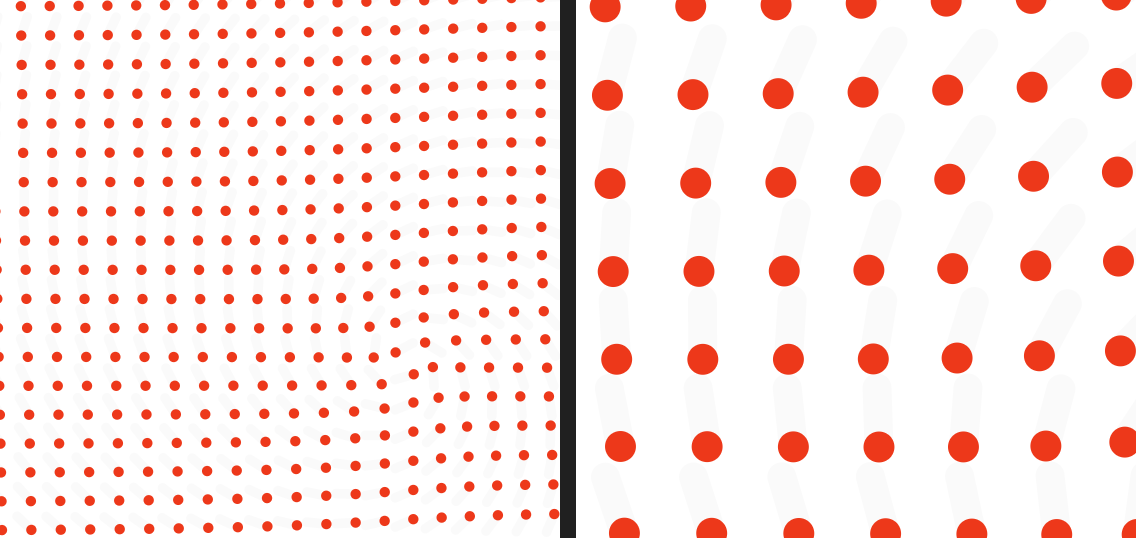
Left: the whole. Right: its middle third, enlarged.
A Shadertoy shader for this pattern:

```glsl
// A square lattice of pale round-ended needles, each with a red dot on one tip.
// Every needle turns about its lattice point by a fixed angle from the bearing to
// one swirl centre; distance functions over the 3x3 nearest cells draw them.

// Lengths are fractions of the canvas width.
#define PITCH         0.0522
#define LATTICE_POINT vec2(0.7219, 0.3398)
#define SWIRL_CENTRE  vec2(0.7246, 0.3060)
#define SWIRL_ANGLE   radians(-66.0)
#define HALF_LENGTH   0.0176
#define NEEDLE_RADIUS 0.0086
#define DOT_RADIUS    0.0092
#define PAPER_COLOUR  vec3(1.0)
#define NEEDLE_COLOUR vec3(0.98)
#define DOT_COLOUR    vec3(0.93, 0.22, 0.10)

vec2 rotate(vec2 v, float angle) {
    float c = cos(angle), s = sin(angle);
    return vec2(c * v.x - s * v.y, s * v.x + c * v.y);
}

// Vector from a needle's middle to its dotted tip
vec2 needleArm(vec2 pivot) {
    vec2 inward = normalize(SWIRL_CENTRE - pivot);
    return HALF_LENGTH * rotate(inward, SWIRL_ANGLE);
}

// Distance to a segment from -arm to +arm
float segmentDistance(vec2 p, vec2 arm) {
    float t = clamp(dot(p, arm) / dot(arm, arm), -1.0, 1.0);
    return length(p - t * arm);
}

float coverage(float signedDistance, float pixel) {
    return clamp(0.5 - signedDistance / pixel, 0.0, 1.0);
}

void mainImage(out vec4 fragColor, in vec2 fragCoord) {
    float pixel = 1.0 / iResolution.x;
    vec2 p = fragCoord * pixel;
    vec2 nearestCell = round((p - LATTICE_POINT) / PITCH);

    // Nearest needle and dot among neighbouring cells
    float needle = 1.0, tip = 1.0;
    for (int j = -1; j <= 1; j++) {
        for (int i = -1; i <= 1; i++) {
            vec2 pivot = LATTICE_POINT + PITCH * (nearestCell + vec2(i, j));
            vec2 arm = needleArm(pivot);
            needle = min(needle, segmentDistance(p - pivot, arm));
            tip = min(tip, length(p - pivot - arm));
        }
    }

    // Layers: paper, needles, dots
    vec3 colour = PAPER_COLOUR;
    colour = mix(colour, NEEDLE_COLOUR, coverage(needle - NEEDLE_RADIUS, pixel));
    colour = mix(colour, DOT_COLOUR, coverage(tip - DOT_RADIUS, pixel));
    fragColor = vec4(colour, 1.0);
}
```
